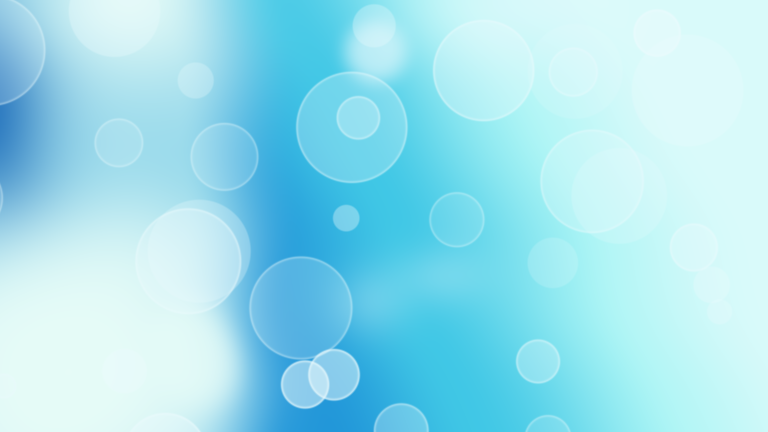
Reproduce this background procedurally as a WebGL 1 fragment shader.

```glsl
precision highp float;

uniform vec2 u_resolution;

#define DISC_COUNT 34
#define DISC_MIN 0.028
#define DISC_MAX 0.130
#define RIM_WIDTH 0.0030
#define DEEP vec3(0.13, 0.59, 0.85)
#define CYAN vec3(0.25, 0.78, 0.90)
#define MINT vec3(0.67, 0.96, 0.96)
#define PALE vec3(0.85, 0.98, 0.98)
#define MIST vec3(0.59, 0.85, 0.92)
#define CREAM vec3(0.90, 0.985, 0.97)
#define DUSK vec3(0.14, 0.45, 0.74)
#define LIGHT vec3(0.92, 0.98, 0.99)

float hash(float n) {
  return fract(sin(n * 12.9898) * 43758.547);
}

// Soft elliptical spot with a bell-shaped falloff
float glow(vec2 p, vec2 center, vec2 size) {
  vec2 q = (p - center) / size;
  return exp(-dot(q, q));
}

// Flat-topped spot with a tighter shoulder
float plateau(vec2 p, vec2 center, vec2 size) {
  vec2 q = (p - center) / size;
  float d = dot(q, q);
  return exp(-d * d);
}

// Gentle layered sines that bend the colour bands
vec2 warp(vec2 p) {
  vec2 slow = 0.020 * sin(p.yx * vec2(7.0, 5.0) + vec2(0.6, 2.1));
  vec2 fine = 0.010 * sin(p.yx * vec2(17.0, 13.0) + vec2(3.0, 0.4));
  return p + slow + fine;
}

vec3 backdrop(vec2 p) {
  vec2 q = warp(p);

  // Diagonal ramp from the blue band to the pale right side
  float s = q.x + 0.48 * (q.y - 0.5);
  vec3 color = mix(DEEP, CYAN, smoothstep(0.52, 0.90, s));
  color = mix(color, MINT, smoothstep(0.88, 1.38, s));
  color = mix(color, PALE, smoothstep(1.24, 1.68, s));

  // Misty left side with a dark edge and bright clouds
  color = mix(color, MIST, 1.0 - smoothstep(0.40, 0.68, q.x));
  color = mix(color, DUSK, glow(q, vec2(-0.05, 0.77), vec2(0.16, 0.26)));
  color = mix(color, CREAM, plateau(q, vec2(0.17, 0.15), vec2(0.41, 0.38)));
  color = mix(color, CREAM, 0.8 * plateau(q, vec2(0.46, 0.16), vec2(0.11, 0.13)));
  color = mix(color, CREAM, 0.95 * glow(q, vec2(0.33, 1.0), vec2(0.22, 0.22)));

  // Blurred lights in and beside the band
  color = mix(color, LIGHT, 0.65 * plateau(p, vec2(0.87, 0.88), vec2(0.075)));
  color = mix(color, LIGHT, 0.50 * glow(p, vec2(1.15, 0.98), vec2(0.24, 0.14)));
  color = mix(color, LIGHT, 0.25 * glow(p, vec2(0.86, 0.30), vec2(0.09, 0.08)));
  color = mix(color, LIGHT, 0.25 * glow(p, vec2(1.02, 0.36), vec2(0.11, 0.07)));
  return color;
}

// Translucent disc, optionally outlined by a thin bright rim
float discAlpha(float dist, float radius, float opacity, float rim) {
  float blur = 0.75 / u_resolution.y + 0.001;
  float inside = 1.0 - smoothstep(radius - blur, radius + blur, dist);
  float offset = (dist - radius + RIM_WIDTH) / RIM_WIDTH;
  return inside * min(opacity + rim * exp(-offset * offset), 1.0);
}

void main() {
  vec2 p = gl_FragCoord.xy / u_resolution.y;
  float aspect = u_resolution.x / u_resolution.y;
  vec3 color = backdrop(p);

  // Spread discs, jittered enough that some overlap in clusters
  for (int i = 0; i < DISC_COUNT; i++) {
    float n = float(i) + 1.0;
    vec2 spread = fract(n * vec2(0.75488, 0.56984) + vec2(0.13, 0.37));
    vec2 jitter = 0.20 * (vec2(hash(n), hash(n + 41.0)) - 0.5);
    vec2 center = spread * vec2(aspect, 1.0) + jitter;

    // Mostly small bright or large faint discs
    float size = smoothstep(0.0, 1.0, hash(n + 83.0));
    float radius = mix(DISC_MIN, DISC_MAX, size);
    float opacity = mix(0.14, 0.50, hash(n + 127.0)) * mix(1.15, 0.75, size);
    float rim = 0.22 * step(0.5, hash(n + 171.0));
    float alpha = discAlpha(length(p - center), radius, opacity, rim);
    color = mix(color, LIGHT, alpha);
  }

  gl_FragColor = vec4(color, 1.0);
}
```
